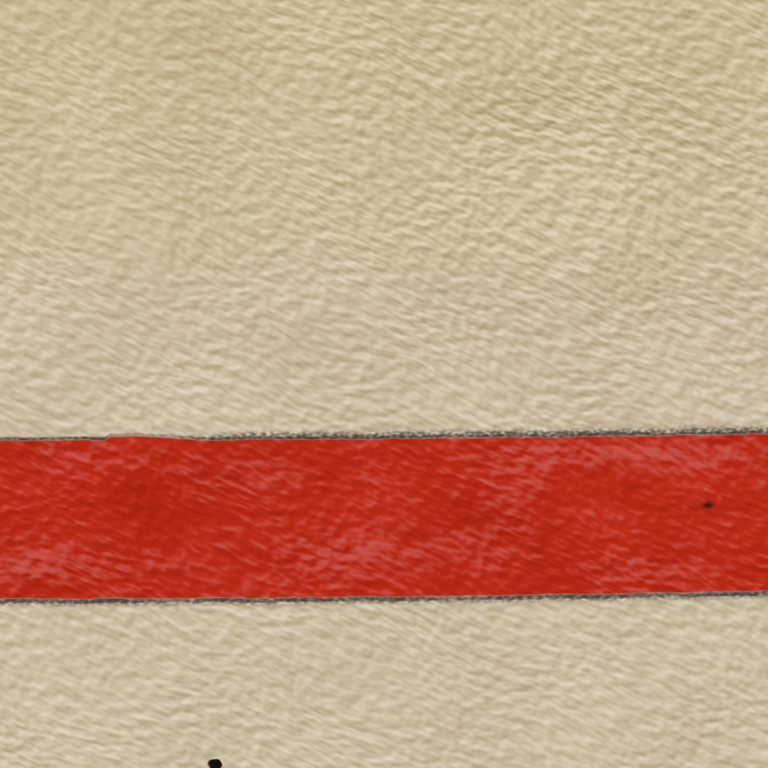
Give the GLSL for this texture, as a three.js fragment shader.

```glsl
varying vec2 vUv;

const vec3 HIDE_LIGHT = vec3(0.855, 0.800, 0.705);
const vec3 HIDE_DARK = vec3(0.685, 0.615, 0.490);
const vec3 WARM_TINT = vec3(1.0, 0.99, 0.94);
const vec3 RED_DEEP = vec3(0.66, 0.13, 0.06);
const vec3 RED_BRIGHT = vec3(0.79, 0.20, 0.13);
const vec3 PINK = vec3(0.78, 0.36, 0.34);
const vec3 INK = vec3(0.29, 0.25, 0.24);
const vec3 SPOT_INK = vec3(0.09, 0.06, 0.05);
const vec2 GRAIN_FREQ = vec2(48.0, 88.0);
const vec2 LIGHT_STEP = vec2(-0.0022, 0.0042);
const float GRAIN_TILT = -0.42;
const float EDGE_SOFT = 0.0018;

vec2 gradientAt(vec2 cell) {
  vec3 q = fract(cell.xyx * vec3(0.1031, 0.1030, 0.0973));
  q += dot(q, q.yzx + 33.33);
  float angle = 6.2832 * fract((q.x + q.y) * q.z);
  return vec2(cos(angle), sin(angle));
}

float noise(vec2 p) {
  vec2 i = floor(p), f = fract(p);
  vec2 u = f * f * f * (f * (f * 6.0 - 15.0) + 10.0);
  vec2 e = vec2(1.0, 0.0);
  float low = mix(dot(gradientAt(i), f), dot(gradientAt(i + e), f - e), u.x);
  float high = mix(dot(gradientAt(i + e.yx), f - e.yx), dot(gradientAt(i + 1.0), f - 1.0), u.x);
  return 1.4 * mix(low, high, u.y);
}

float fbm(vec2 p) {
  float sum = 0.0, amp = 0.6;
  for (int k = 0; k < 4; k++) {
    sum += amp * noise(p);
    p = mat2(1.6, 1.2, -1.2, 1.6) * p + 7.3;
    amp *= 0.5;
  }
  return sum;
}

// Height of the pebbled skin, stretched along slanting creases
float skin(vec2 p) {
  p += 0.012 * vec2(noise(p * 7.0), noise(p * 7.0 + 31.0));
  float c = cos(GRAIN_TILT), s = sin(GRAIN_TILT);
  vec2 g = mat2(c, -s, s, c) * p * GRAIN_FREQ;
  return noise(g) + 0.45 * noise(g * 1.9 + 17.0);
}

// Soft elliptical patch
float patchAt(vec2 p, vec2 center, vec2 size) {
  vec2 d = (p - center) / size;
  return exp(-dot(d, d));
}

vec3 hide(vec2 p, float relief, float height) {
  float stain = 0.7 * patchAt(p, vec2(0.80, 0.62), vec2(0.07, 0.05))
    + 0.5 * patchAt(p, vec2(0.42, 0.56), vec2(0.13, 0.04))
    + 0.5 * patchAt(p, vec2(0.22, 0.95), vec2(0.07, 0.04))
    + 0.5 * patchAt(p, vec2(0.67, 0.87), vec2(0.16, 0.05))
    + 0.4 * patchAt(p, vec2(0.02, 0.85), vec2(0.05, 0.05))
    + 0.4 * patchAt(p, vec2(0.47, 0.10), vec2(0.07, 0.05));
  float strength = 0.28 + 0.14 * patchAt(p, vec2(0.75, 0.80), vec2(0.35, 0.25));
  float tone = 0.66 + strength * relief + 0.12 * height;
  tone += 0.16 * fbm(p * 6.0) - 0.24 * stain;
  vec3 color = mix(HIDE_DARK, HIDE_LIGHT, clamp(tone, -0.1, 1.15));
  return color * mix(vec3(1.0), WARM_TINT, smoothstep(0.45, 0.95, p.y));
}

vec3 paint(vec2 p, float relief, float height) {
  float wear = patchAt(p, vec2(0.06, 0.26), vec2(0.14, 0.03))
    + patchAt(p, vec2(0.46, 0.275), vec2(0.12, 0.035))
    + 0.7 * patchAt(p, vec2(0.34, 0.385), vec2(0.06, 0.035))
    + 0.7 * patchAt(p, vec2(0.67, 0.34), vec2(0.05, 0.06))
    + 0.9 * patchAt(p, vec2(0.82, 0.41), vec2(0.22, 0.022))
    + 0.7 * patchAt(p, vec2(0.84, 0.255), vec2(0.12, 0.025))
    + 0.6 * patchAt(p, vec2(0.07, 0.41), vec2(0.06, 0.02));
  float shade = patchAt(p, vec2(0.22, 0.38), vec2(0.09, 0.06))
    + patchAt(p, vec2(0.60, 0.31), vec2(0.06, 0.05));
  float cloud = fbm(p * vec2(9.0, 14.0) + 4.0);
  float tone = 0.5 + 0.3 * relief + 0.4 * cloud - 0.25 * shade;
  vec3 color = mix(RED_DEEP, RED_BRIGHT, clamp(tone, 0.0, 1.1));
  float chalk = 0.06 + 0.5 * wear + 0.4 * cloud + 0.22 * relief + 0.2 * height;
  return mix(color, PINK, 0.8 * smoothstep(0.05, 0.85, chalk));
}

// Dark rule at signed distance d from its centre
float rule(float d, float halfWidth) {
  return 1.0 - smoothstep(halfWidth - EDGE_SOFT, halfWidth + EDGE_SOFT, abs(d));
}

void main() {
  vec2 p = vUv;
  float height = skin(p);
  float relief = clamp(1.7 * (height - skin(p + LIGHT_STEP)), -1.5, 1.5);

  // Gently rising hand-drawn borders
  float wobble = 0.0016 * noise(vec2(p.x * 16.0, 3.0)) + 0.0008 * noise(vec2(p.x * 75.0, 9.0));
  float lip = smoothstep(0.135, 0.145, p.x) * (1.0 - smoothstep(0.17, 0.27, p.x));
  float top = 0.4265 + 0.0085 * p.x * p.x + 0.005 * lip + wobble;
  float bottom = 0.2205 + 0.0105 * p.x * p.x - wobble;

  vec3 color = hide(p, relief, height);
  float band = smoothstep(-EDGE_SOFT, EDGE_SOFT, p.y - bottom)
    * (1.0 - smoothstep(-EDGE_SOFT, EDGE_SOFT, p.y - top));
  color = mix(color, paint(p, relief, height), band);

  // Broken graphite rules and their smudged outer edges
  float grit = noise(p * vec2(150.0, 230.0));
  float press = 0.72 + 0.35 * noise(vec2(p.x * 11.0, 21.0)) + 0.35 * grit;
  float upper = rule(p.y - top - 0.0022, 0.0021) * (1.0 - 0.6 * lip);
  float lower = rule(p.y - bottom + 0.0030, 0.0028);
  color = mix(color, INK, clamp(press, 0.0, 0.95) * max(upper, lower));
  float smudge = smoothstep(0.2, 0.35, p.x) * patchAt(p, vec2(p.x, top + 0.005), vec2(1.0, 0.005))
    + 0.6 * patchAt(p, vec2(p.x, bottom - 0.006), vec2(1.0, 0.004));
  color = mix(color, INK, clamp(0.45 + 0.7 * grit, 0.0, 0.8) * smudge * (1.0 - band));

  // Stray ink spots
  vec2 blot = (p - vec2(0.280, 0.003)) * vec2(1.0, 0.9);
  float blotDist = length(blot) + 0.003 * noise(p * 90.0);
  float ink = 1.0 - smoothstep(0.006, 0.0095, blotDist);
  ink = max(ink, 0.8 * patchAt(p, vec2(0.922, 0.342), vec2(0.007, 0.004)));
  color = mix(color, SPOT_INK, ink);

  gl_FragColor = vec4(color, 1.0);
}
```
